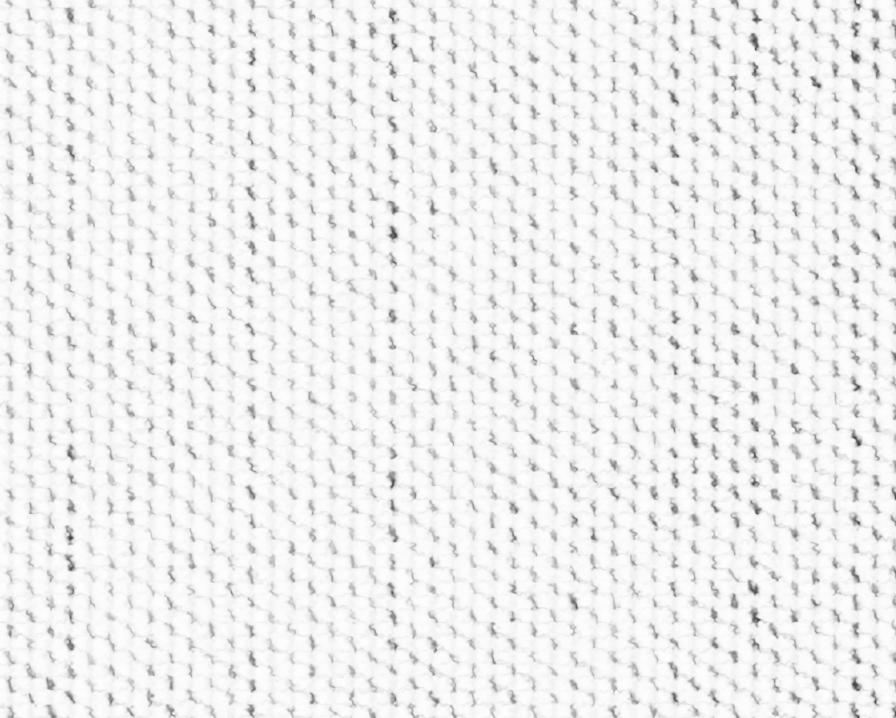
Give the GLSL for this texture, as a Shadertoy shader.

```glsl
// Close-up of a pale plain weave: staggered slanted gaps in upright columns,
// joined by faint horizontal thread edges. Each gap gets its own darkness from
// its column, from broad patches and from chance; noise frays all the edges.

const float COLUMNS = 35.67;      // gap columns per canvas height
const float HALF_ROWS = 52.6;     // staggered half rows per canvas height
const float ROW_PITCH = COLUMNS / HALF_ROWS;
const float ROW_SHIFT = 0.36;
const vec3 PAPER = vec3(0.994);
const vec3 SHADOW = vec3(0.26);
const float HEAVY_COLUMNS[6] = float[6](3.0, 12.0, 19.0, 33.0, 37.0, 42.0);

float hash(vec2 p) {
    vec3 q = fract(vec3(p.xyx) * 0.1031);
    q += dot(q, q.yzx + 33.33);
    return fract((q.x + q.y) * q.z);
}

float noise(vec2 p) {
    vec2 i = floor(p), f = fract(p);
    f = f * f * (3.0 - 2.0 * f);
    return mix(mix(hash(i), hash(i + vec2(1, 0)), f.x),
               mix(hash(i + vec2(0, 1)), hash(i + vec2(1, 1)), f.x), f.y);
}

float segmentDistance(vec2 p, vec2 a, vec2 b) {
    vec2 ab = b - a;
    return length(p - a - ab * clamp(dot(p - a, ab) / dot(ab, ab), 0.0, 1.0));
}

// Soft bell-shaped stroke: full at the centre line, fading over the reach
float stroke(float d, float reach) {
    return exp(-d * d / (reach * reach));
}

// 1 on the columns whose threads stand further apart
float heavyColumn(float column) {
    float heavy = 0.0;
    for (int i = 0; i < 6; i++)
        heavy = max(heavy, 1.0 - step(0.5, abs(column - HEAVY_COLUMNS[i])));
    return heavy;
}

// Darkness of one gap; rightness runs from 0 to 1 across the cloth
float gapStrength(vec2 cell, float rightness) {
    float chance = hash(cell + 17.0);
    float patches = smoothstep(0.4, 0.95, noise(cell * vec2(0.2, 0.19) + 5.0));
    float along = noise(vec2(cell.x * 7.3, cell.y * 0.25));
    float columnTone = hash(vec2(cell.x, 91.0));
    float s = 0.2 + 0.22 * chance * chance + 0.14 * patches + 0.2 * columnTone * along;
    s += heavyColumn(cell.x) * (0.05 + 0.26 * along);
    s += 0.17 * smoothstep(0.55, 1.0, rightness) * (0.4 + chance);
    return clamp(s, 0.12, 0.85);
}

// Ink of one gap and the two thread edges that leave its lower end
float gapInk(vec2 p, vec2 cell, float strength) {
    float lean = 0.08 + 0.06 * (hash(cell + 3.0) - 0.5);
    float halfLength = mix(0.17, 0.27, hash(cell + 8.0));
    vec2 low = vec2(lean, halfLength);
    float gap = segmentDistance(p, -low, low);
    float taper = 0.7 + 0.3 * smoothstep(-0.3, 0.2, p.y);
    float ink = strength * taper * stroke(gap, mix(0.075, 0.145, strength));
    float halo = 0.13 * (0.4 + strength) * stroke(gap, 0.24);

    // Edges are clearest beside the gap and dim towards the neighbour
    float rightEdge = segmentDistance(p, low, vec2(0.92, 0.36));
    float leftEdge = segmentDistance(p, low, vec2(-1.08, 0.36));
    float rightTone = 0.04 + 0.12 * hash(cell + 41.0);
    float leftTone = 0.01 + 0.07 * hash(cell + 59.0);
    float dim = 1.0 - 0.45 * smoothstep(0.1, 0.8, abs(p.x));
    float edges = max(rightTone * stroke(rightEdge, 0.1),
                      leftTone * stroke(leftEdge, 0.1));
    return max(ink + halo * (1.0 - ink), edges * dim * (0.65 + 0.9 * strength));
}

void mainImage(out vec4 fragColor, in vec2 fragCoord) {
    vec2 uv = fragCoord / iResolution.y;
    float rightness = fragCoord.x / iResolution.x;
    vec2 weave = vec2(uv.x * COLUMNS, (1.0 - uv.y) * HALF_ROWS + ROW_SHIFT);

    // Fraying: small wobble over a slow drift of the threads
    vec2 fiber = weave * vec2(5.0, 3.8);
    vec2 wobble = vec2(noise(fiber), noise(fiber + 37.0)) - 0.5;
    vec2 drift = vec2(noise(weave * 0.5 + 11.0), noise(weave * 0.6 + 71.0)) - 0.5;
    vec2 p = weave + wobble * vec2(0.24, 0.36) + drift * vec2(0.09, 0.24);

    // Gaps sit on every other cell, checkerboard fashion
    vec2 home = floor(weave);
    float ink = 0.0;
    for (int j = -1; j <= 1; j++)
        for (int i = -1; i <= 1; i++) {
            vec2 cell = home + vec2(i, j);
            if (mod(cell.x + cell.y, 2.0) > 0.5) continue;
            vec2 local = (p - cell - 0.5) * vec2(1.0, ROW_PITCH);
            ink = max(ink, gapInk(local, cell, gapStrength(cell, rightness)));
        }

    // Faint shade between the upright threads
    float valley = stroke(fract(p.x) - 0.5, 0.2);
    ink = max(ink, 0.05 * valley);

    // Uneven fibres within the shadows, slight grain on the threads
    ink *= 0.7 + 0.6 * noise(weave * vec2(6.0, 4.5) + 23.0);
    ink += 0.012 * noise(weave * vec2(2.5, 2.0) + 53.0);
    fragColor = vec4(mix(PAPER, SHADOW, clamp(ink, 0.0, 1.0)), 1.0);
}
```
